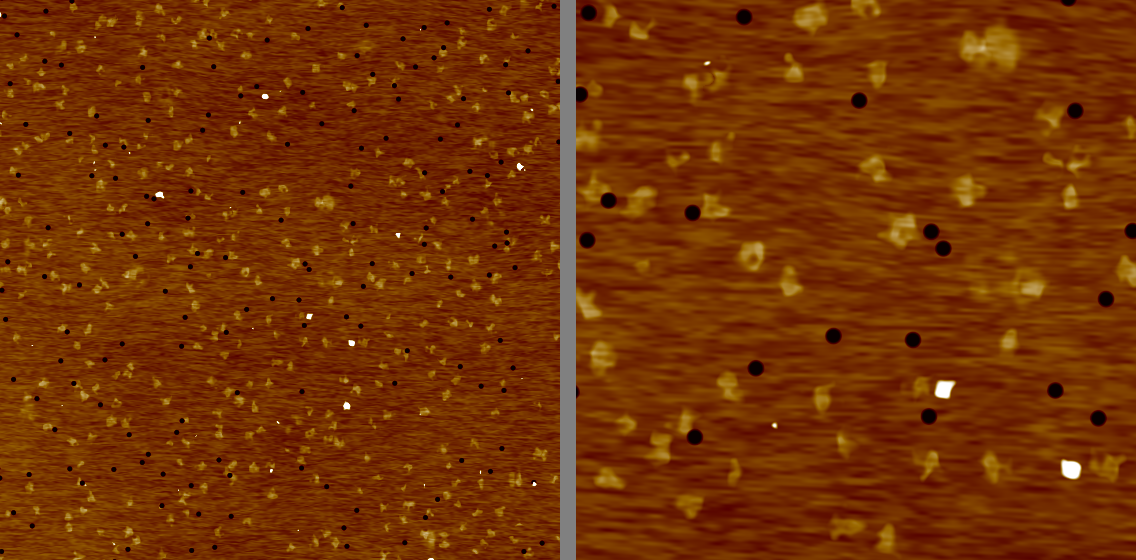
Left: the whole. Right: its middle third, enlarged.
This texture is drawn by a WebGL 1 fragment shader. Its source:

```glsl
precision highp float;
// Microscope height map: a rusty, finely streaked surface with pale ragged
// clumps, round dark pits and a few white flecks. A scalar height is built
// from streak noise and scattered spots, then coloured by one linear ramp.

uniform vec2 u_resolution;

// Surface
const float BASE_HEIGHT   = 0.453;
const float SIDE_FALL     = 0.03;              // left side is higher
const float SWELL_AMOUNT  = 0.10;
const vec2  COARSE_STREAK = vec2(42.0, 300.0); // streaks per canvas
const vec2  FINE_STREAK   = vec2(120.0, 480.0);
const float COARSE_AMOUNT = 0.115;
const float FINE_AMOUNT   = 0.105;
const float STREAK_TILT   = 0.035;
const float STREAK_WAVE   = 0.012;

// Scattered features, sizes in canvas units
const float CLUMP_CELLS   = 27.0;
const float CLUMP_SHARE   = 0.47;
const float CLUMP_RADIUS  = 0.0105;
const float CLUMP_HEIGHT  = 0.20;
const float PATCH_CELLS   = 8.0;
const float PATCH_SHARE   = 0.22;
const float PATCH_RADIUS  = 0.026;
const float PATCH_HEIGHT  = 0.20;
const float RAGGEDNESS    = 0.011;
const float PIT_CELLS     = 19.0;
const float PIT_SHARE     = 0.44;
const float PIT_RADIUS    = 0.0044;
const float PIT_HEIGHT    = 0.03;
const float FLECK_CELLS   = 10.0;
const float FLECK_SHARE   = 0.28;
const float FLECK_MIN     = 0.0014;
const float FLECK_MAX     = 0.0075;
const float EDGE          = 0.0011;

struct Spot { float dist; float rand; };

float hash(vec2 p) {
  vec3 q = fract(p.xyx * 0.1031);
  q += dot(q, q.yzx + 33.33);
  return fract((q.x + q.y) * q.z);
}

float noise(vec2 p) {
  vec2 i = floor(p), f = fract(p);
  f = f * f * (3.0 - 2.0 * f);
  float low  = mix(hash(i), hash(i + vec2(1.0, 0.0)), f.x);
  float high = mix(hash(i + vec2(0.0, 1.0)), hash(i + vec2(1.0)), f.x);
  return mix(low, high, f.y);
}

// One scan row: noise along x, shifted at random so rows never line up
float scanRow(float x, float row) {
  x += 40.0 * hash(vec2(row, 7.0));
  float i = floor(x), f = smoothstep(0.0, 1.0, x - i);
  return mix(hash(vec2(i, row)), hash(vec2(i + 1.0, row)), f);
}

float streaks(vec2 p) {
  float row = floor(p.y);
  float f = smoothstep(0.0, 1.0, p.y - row);
  return mix(scanRow(p.x, row), scanRow(p.x, row + 1.0), f) - 0.5;
}

// Nearest of the randomly placed spots; clustering 0..1 makes them gather
Spot nearestSpot(vec2 p, float cells, float share, float clustering, float seed) {
  Spot best = Spot(1.0, 0.0);
  vec2 home = floor(p * cells);
  for (int y = -1; y <= 1; y++) {
    for (int x = -1; x <= 1; x++) {
      vec2 id = home + vec2(float(x), float(y));
      vec2 key = id + seed;
      float chance = share * mix(1.0, 2.0 * noise(key * 0.37), clustering);
      vec2 centre = (id + vec2(hash(key + 11.3), hash(key + 47.9))) / cells;
      float d = distance(p, centre);
      if (hash(key) < chance && d < best.dist) best = Spot(d, hash(key + 83.1));
    }
  }
  return best;
}

float surface(vec2 p) {
  float swell = 0.6 * noise(p * vec2(2.5, 4.0) + 5.0) + 0.4 * noise(p * vec2(6.0, 11.0) + 31.0) - 0.5;
  vec2 q = p;
  q.y += STREAK_TILT * p.x + STREAK_WAVE * noise(p * vec2(7.0, 9.0) + 60.0);
  return BASE_HEIGHT - SIDE_FALL * (p.x - 0.5) + SWELL_AMOUNT * swell
       + COARSE_AMOUNT * streaks(q * COARSE_STREAK + 20.0)
       + FINE_AMOUNT * streaks(q * FINE_STREAK + 90.0);
}

// Rust brown through ochre to white
vec3 heightColour(float h) {
  return clamp(vec3(h, 1.5 * (h - 0.333), 2.54 * (h - 0.606)), 0.0, 1.0);
}

void main() {
  vec2 p = gl_FragCoord.xy / min(u_resolution.x, u_resolution.y);
  float height = surface(p);

  // Ragged outlines and a mottled top for everything raised
  vec2 ragged = p + RAGGEDNESS * (vec2(noise(p * 150.0), noise(p * 150.0 + 71.0)) - 0.5);
  float mottle = noise(p * 210.0 + 13.0);

  Spot clump = nearestSpot(ragged, CLUMP_CELLS, CLUMP_SHARE, 0.8, 3.0);
  float clumpRadius = CLUMP_RADIUS * mix(0.75, 1.1, clump.rand);
  float clumpMask = 1.0 - smoothstep(0.3 * clumpRadius, clumpRadius, clump.dist);
  height += CLUMP_HEIGHT * clumpMask * mix(0.65, 1.25, mottle);

  Spot patch_ = nearestSpot(ragged, PATCH_CELLS, PATCH_SHARE, 0.0, 140.0);
  float patchMask = 1.0 - smoothstep(0.1 * PATCH_RADIUS, PATCH_RADIUS, patch_.dist);
  height += PATCH_HEIGHT * patchMask * smoothstep(0.25, 0.8, noise(p * 105.0 + 37.0)) * mix(0.6, 1.2, patch_.rand);

  Spot pit = nearestSpot(p, PIT_CELLS, PIT_SHARE, 0.4, 211.0);
  float pitMask = 1.0 - smoothstep(PIT_RADIUS - EDGE, PIT_RADIUS + EDGE, pit.dist);
  height = mix(height, PIT_HEIGHT, pitMask);

  Spot fleck = nearestSpot(mix(p, ragged, 0.5), FLECK_CELLS, FLECK_SHARE, 0.0, 307.0);
  float fleckRadius = mix(FLECK_MIN, FLECK_MAX, pow(fleck.rand, 7.0));
  height = mix(height, 1.0, 1.0 - smoothstep(fleckRadius - EDGE, fleckRadius + EDGE, fleck.dist));

  gl_FragColor = vec4(heightColour(height), 1.0);
}
```
